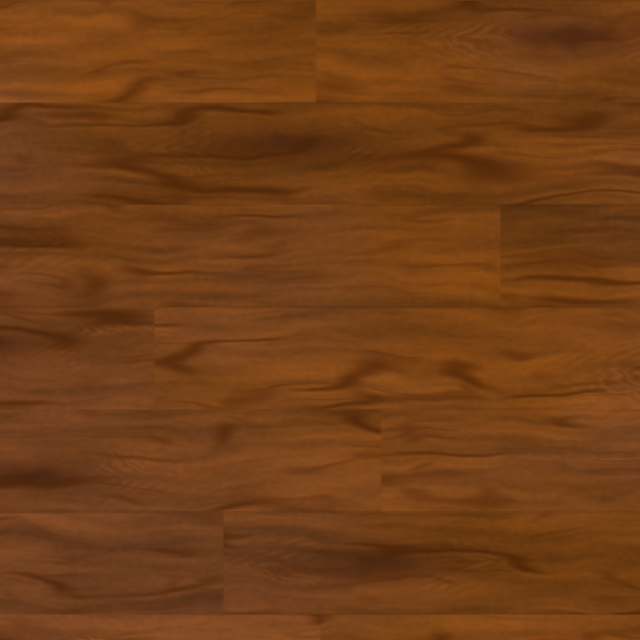
A WebGL 1 fragment shader for this texture:

```glsl
precision highp float;
uniform vec2 u_resolution;

float hash(vec2 p) {
  vec3 q = fract(vec3(p.xyx) * 0.1031);
  q += dot(q, q.yzx + 33.33);
  return fract((q.x + q.y) * q.z);
}

float noise(vec2 p) {
  vec2 cell = floor(p), f = fract(p);
  f = f * f * (3.0 - 2.0 * f);
  return mix(mix(hash(cell), hash(cell + vec2(1.0, 0.0)), f.x),
             mix(hash(cell + vec2(0.0, 1.0)), hash(cell + 1.0), f.x), f.y);
}

float fbm(vec2 p) {
  float sum = 0.0, amp = 0.533;
  for (int i = 0; i < 4; i++) {
    sum += amp * noise(p);
    p = p * 2.03 + vec2(17.3, 9.1);
    amp *= 0.5;
  }
  return sum;
}

// Soft blob with its falloff set separately along and across the grain
float blob(vec2 p, vec2 falloff) {
  p *= falloff;
  return exp(-dot(p, p));
}

// Thin, broken dark lines that run along the grain
float streaks(vec2 p, float density) {
  float ridge = 1.0 - abs(2.0 * noise(p * vec2(4.5, 34.0)) - 1.0);
  float gaps = noise(p * vec2(6.0, 24.0) + 41.0);
  return smoothstep(0.68, 1.0, ridge) * smoothstep(0.6 - density, 0.95 - density, gaps);
}

vec3 floorColor(vec2 p) {
  // Staggered planks, each with its own tone and piece of grain
  float rowPos = (p.y - 0.04) / 0.16 + 10.0;
  float row = floor(rowPos);
  float along = p.x / 1.25 + hash(vec2(row, 4.0)) + 10.0;
  vec2 plank = vec2(floor(along), row);
  float tone = hash(plank + 7.0);
  vec2 local = vec2(fract(along) * 1.25, (fract(rowPos) - 0.5) * 0.16);
  vec2 q = local + vec2(tone * 37.0, hash(plank + 21.0) * 23.0);

  // Wavy grain
  float bend = fbm(q * vec2(3.5, 9.0)) - 0.5;
  vec2 g = q + vec2(0.0, 0.06 * bend + 0.012 * (noise(q * vec2(12.0, 25.0)) - 0.5));
  float broad = fbm(g * vec2(2.0, 14.0));
  float fine = fbm(g * vec2(8.0, 80.0));
  float speck = noise(q * vec2(130.0, 200.0));

  vec3 color = mix(vec3(0.452, 0.247, 0.07), vec3(0.452, 0.258, 0.13),
                   smoothstep(0.3, 0.65, fbm(p * vec2(1.5, 3.0) + 5.0)));
  color *= 1.0 + 0.16 * (tone - 0.5) + 0.45 * (broad - 0.5)
         + 0.36 * (fine - 0.5) + 0.07 * (speck - 0.5);

  // Smoky knot with pointed rings at its two ends
  vec2 k = local - vec2(0.2 + 0.85 * hash(plank + 3.0), 0.07 * (hash(plank + 13.0) - 0.5));
  k += vec2(0.09, 0.03) * (fbm(q * vec2(14.0, 32.0)) - 0.5);
  float rings = sin(230.0 * (abs(k.x) + 2.2 * abs(k.y)) + 22.0 * bend);
  float ringMask = smoothstep(0.05, 0.13, abs(k.x)) * blob(k, vec2(5.5, 26.0));
  color *= 1.0 + 0.18 * rings * ringMask * smoothstep(0.35, 0.6, fine);
  float knot = blob(k, vec2(8.0, 32.0)) * (0.2 + 0.9 * fine) + 0.35 * blob(k, vec2(22.0, 70.0));
  color = mix(color, vec3(0.25, 0.12, 0.055), clamp(0.75 * knot, 0.0, 0.8));

  // Dark streaks of two sizes, with a pale lower lip
  float dark = streaks(g, 0.14);
  float lip = streaks(g + vec2(0.0, 0.006), 0.14);
  float hair = streaks(g * vec2(1.7, 2.1) + 11.0, 0.16);
  color *= 1.0 + 0.07 * lip * (1.0 - dark);
  color = mix(color, vec3(0.27, 0.12, 0.02), 0.62 * dark);
  color = mix(color, vec3(0.31, 0.145, 0.035), 0.4 * hair * (1.0 - dark));

  // Faint, uneven shadow in the long seams
  float seam = 1.0 - smoothstep(0.0, 0.004, 0.08 - abs(local.y));
  return color * (1.0 - 0.1 * seam * smoothstep(0.45, 0.8, noise(p * vec2(4.0, 12.0))));
}

void main() {
  vec2 p = gl_FragCoord.xy / u_resolution.y;
  // Four spread samples smooth the edges and soften the grain
  vec3 color = vec3(0.0);
  for (int i = 0; i < 4; i++) {
    vec2 corner = vec2(mod(float(i), 2.0), floor(float(i) / 2.0)) - 0.5;
    color += 0.25 * floorColor(p + corner * 0.002);
  }
  gl_FragColor = vec4(color, 1.0);
}
```
